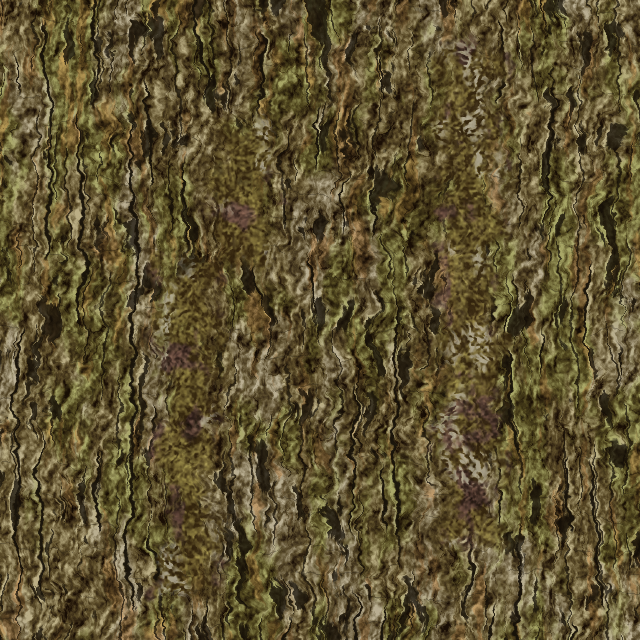
A Shadertoy shader for this texture:

```glsl
const vec3 DARK = vec3(0.16, 0.11, 0.05);
const vec3 MID = vec3(0.36, 0.30, 0.16);
const vec3 LIGHT = vec3(0.67, 0.62, 0.46);
const vec3 CRACK_COLOR = vec3(0.08, 0.06, 0.03);
const vec3 RUST = vec3(0.44, 0.29, 0.13);
const vec3 MOSS_TINT = vec3(0.90, 0.96, 0.78);
const vec3 GREY_TINT = vec3(0.99, 1.00, 1.10);
const vec3 LICHEN_DARK = vec3(0.20, 0.14, 0.05);
const vec3 LICHEN_LIGHT = vec3(0.62, 0.56, 0.29);
const vec3 LICHEN_PURPLE = vec3(0.31, 0.20, 0.22);
const vec3 LICHEN_WHITE = vec3(0.70, 0.67, 0.58);
const float BASE_TONE = 0.13;
const float CRACK_COLUMNS = 23.0;
const float CRACK_WIDTH = 0.0040;
const float SIDE_GLOW = 0.17;

float hash(vec2 p) {
    return fract(sin(dot(p, vec2(127.1, 311.7))) * 43758.5);
}

float noise(vec2 p) {
    vec2 i = floor(p), f = fract(p);
    f = f * f * (3.0 - 2.0 * f);
    return mix(mix(hash(i), hash(i + vec2(1, 0)), f.x),
               mix(hash(i + vec2(0, 1)), hash(i + vec2(1, 1)), f.x), f.y);
}

float fbm(vec2 p) {
    float sum = 0.0, gain = 0.516;
    for (int i = 0; i < 5; i++) {
        sum += gain * noise(p);
        p = p * 2.03 + vec2(17.3, 9.1);
        gain *= 0.5;
    }
    return sum;
}

// Broken cracks along y, one per column: x = opening, y = pale rim beside it
vec2 cracks(vec2 p, float columns, float breaks, float width, float seed) {
    float x = p.x * columns, id = floor(x);
    float wander = noise(vec2(id * 7.3 + seed, p.y * 8.0)) - 0.5;
    float center = 0.5 + 0.4 * (hash(vec2(id, seed)) - 0.5) + 0.4 * wander;
    float d = (x - id - center) / columns;
    float open = smoothstep(0.48, 0.85, noise(vec2(id * 3.7 + seed, p.y * breaks)));
    float w = width * (0.3 + 0.7 * open);
    float line = 1.0 - smoothstep(0.35 * w, w, abs(d));
    float side = hash(vec2(id, seed + 5.0)) < 0.6 ? -1.0 : 1.0;
    float rim = smoothstep(0.5 * w, 1.2 * w, d * side) * (1.0 - smoothstep(1.6 * w, 3.0 * w, d * side));
    return vec2(line, rim) * smoothstep(0.0, 0.25, open);
}

// Ragged upright hollows between the flakes
float hollow(vec2 p) {
    return 1.0 - smoothstep(0.31, 0.36, fbm(p * vec2(47.0, 14.0) + 260.0));
}

float boxDistance(vec2 p, vec2 center, vec2 halfSize) {
    vec2 q = abs(p - center) - halfSize;
    return length(max(q, 0.0)) + min(max(q.x, q.y), 0.0);
}

vec3 barkRamp(float tone) {
    return mix(DARK, MID, clamp((tone + 1.75) / 1.62, -0.3, 1.0))
         + (LIGHT - MID) * clamp((tone + 0.13) / 2.0, 0.0, 1.2);
}

void mainImage(out vec4 fragColor, in vec2 fragCoord) {
    vec2 p = fragCoord / iResolution.xy;

    // Bend the grain, from coarse to jagged
    vec2 w = p;
    w.x += 0.030 * (noise(p * vec2(4.0, 3.5)) - 0.5);
    w.x += 0.030 * (fbm(p * vec2(14.0, 19.0) + 31.0) - 0.5);
    w.x += 0.017 * (fbm(p * vec2(48.0, 62.0) + 93.0) - 0.5);
    w.y += 0.040 * (fbm(p * vec2(24.0, 16.0) + 57.0) - 0.5);

    // Plates, fibres, relief and fine grain
    vec2 fibreAt = w * vec2(84.0, 42.0);
    float fibre = fbm(fibreAt);
    float plate = fbm(w * vec2(21.0, 5.0) + 11.0);
    float tone = BASE_TONE + SIDE_GLOW * cos(6.2832 * (p.x - 0.95));
    tone += 1.7 * (plate - 0.5) + 3.6 * (fibre - 0.5);
    tone += 4.8 * (fibre - fbm(fibreAt + vec2(0.30, -0.25)));
    tone += 1.7 * (noise(p * vec2(250.0, 210.0)) - 0.5);

    // Thin seams around the flakes
    float seam = abs(fbm(w * vec2(36.0, 13.0) + 83.0) - 0.5);
    tone -= 1.1 * (1.0 - smoothstep(0.0, 0.028, seam)) * smoothstep(0.35, 0.6, noise(p * 17.0));

    // Long upright cracks, finer ones, short cross cracks and hollows
    vec2 deep = cracks(w, CRACK_COLUMNS, 9.0, CRACK_WIDTH, 2.0);
    vec2 fine = cracks(w + vec2(0.021, 0.0), 37.0, 15.0, 0.6 * CRACK_WIDTH, 14.0);
    vec2 cross = cracks(w.yx, 24.0, 31.0, 0.35 * CRACK_WIDTH, 29.0);
    float pit = hollow(w);
    float lip = max(hollow(w + vec2(0.0035, -0.0015)) - pit, 0.0);
    tone += 1.2 * deep.y + 0.8 * fine.y + 1.1 * lip;
    vec3 color = barkRamp(tone);

    // Moss, grey plates and rusty streaks
    float moss = smoothstep(0.44, 0.62, fbm(w * vec2(24.0, 9.0) + 140.0));
    float grey = smoothstep(0.48, 0.66, plate) * (1.0 - moss);
    float rust = smoothstep(0.58, 0.70, fbm(w * vec2(62.0, 10.0) + 210.0));
    color *= mix(vec3(1.0), MOSS_TINT, moss);
    color *= mix(vec3(1.0), GREY_TINT, grey);
    color = mix(color, RUST * (0.9 + 0.3 * tone), 0.45 * rust);
    float opening = max(max(deep.x, 0.8 * pit), max(0.75 * fine.x, 0.3 * cross.x));
    color = mix(color, CRACK_COLOR, 0.92 * opening);

    // Three upright strips of granular lichen
    float strip = boxDistance(p, vec2(0.295, 0.34), vec2(0.043, 0.265));
    strip = min(strip, boxDistance(p, vec2(0.380, 0.70), vec2(0.040, 0.105)));
    strip = min(strip, boxDistance(p, vec2(0.738, 0.535), vec2(0.044, 0.385)));
    float ragged = strip + 0.09 * (fbm(p * vec2(34.0, 28.0)) - 0.5);
    float speckle = noise(w * vec2(215.0, 190.0) + 40.0);
    float cover = 1.0 - smoothstep(-0.018, 0.014, ragged + 0.02 * (speckle - 0.5));
    float clump = fbm(p * vec2(24.0, 15.0) + 71.0);
    float grainTone = 0.38 + 0.95 * (speckle - 0.5) + 0.8 * (clump - 0.5)
                    + 0.6 * (noise(p * 255.0) - 0.5);
    vec3 lichen = mix(LICHEN_DARK, LICHEN_LIGHT, clamp(grainTone, 0.0, 1.1));
    float rimZone = 0.06 * smoothstep(-0.04, 0.0, strip);
    float purple = smoothstep(0.58, 0.70, fbm(p * vec2(26.0, 18.0) + 320.0) + rimZone);
    float white = smoothstep(0.58, 0.70, fbm(p * vec2(24.0, 15.0) + 410.0) + rimZone);
    lichen = mix(lichen, LICHEN_PURPLE * (0.6 + grainTone), 0.7 * purple);
    lichen = mix(lichen, LICHEN_WHITE, white * smoothstep(0.35, 0.75, speckle));
    color = mix(color, lichen, 0.88 * cover);

    fragColor = vec4(clamp(color, 0.0, 1.0), 1.0);
}
```
